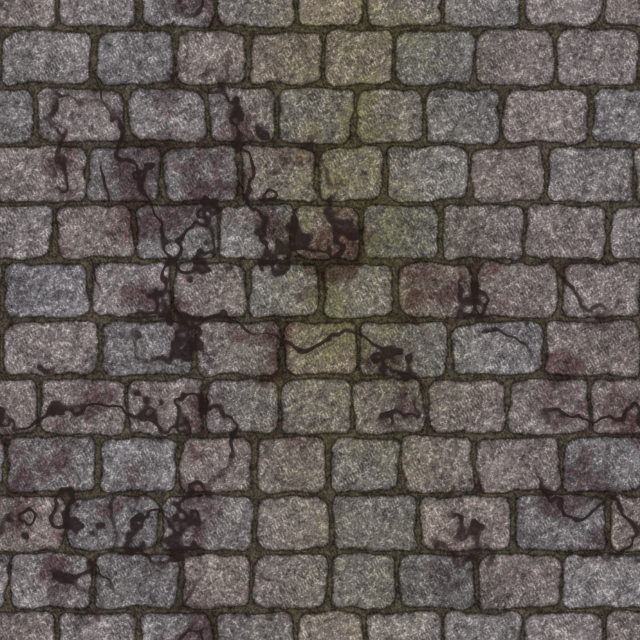
Give the GLSL for this texture, as a WebGL 2 fragment shader.

```glsl
#version 300 es
precision highp float;
// Worn cobble paving: eleven courses of seven or eight rounded stones each.
// Stones are rounded-box distances between jittered joints; wrapping noise
// adds grain, chipped edges, moss down the middle, stains and cracks.
uniform vec2 u_resolution;
out vec4 outColor;

const float ROWS = 11.0;
const float TAU = 6.28318;
// Integer turn and scale: breaks up the noise lattice but still wraps
const mat2 TURN = mat2(2, 1, -1, 2);
// Sideways shift of each course, in stones
const float SHIFT[11] = float[11](0.05, 0.43, 0.95, 0.62, 0.05, 0.0, 0.47, 0.08, 0.68, 0.07, 0.62);

float hash(vec2 p) {
  return fract(sin(dot(p, vec2(127.1, 311.7))) * 43758.5);
}

// Value noise that wraps after one canvas
float noise(vec2 uv, float freq) {
  vec2 p = uv * freq, i = floor(p), f = p - i;
  f = f * f * (3.0 - 2.0 * f);
  vec2 a = mod(i, freq) + freq, b = mod(i + 1.0, freq) + freq;
  return mix(mix(hash(a), hash(vec2(b.x, a.y)), f.x),
             mix(hash(vec2(a.x, b.y)), hash(b), f.x), f.y);
}

float fbm(vec2 uv, float freq) {
  float sum = 0.0, amp = 0.53;
  for (int i = 0; i < 4; i++) {
    sum += amp * noise(uv, freq);
    uv = TURN * uv + 0.17;
    amp *= 0.5;
  }
  return sum;
}

// Position of the k-th joint in a course; stones narrow near mid canvas
float joint(float k, float row, float count) {
  float x = (k + SHIFT[int(row)]) / count;
  float jitter = hash(vec2(mod(k, count), row + 3.0)) - 0.5;
  return x + 0.016 * sin(TAU * x) + 0.014 * jitter;
}

float roundedBox(vec2 p, vec2 halfSize, float radius) {
  vec2 q = abs(p) - halfSize + radius;
  return length(max(q, 0.0)) + min(max(q.x, q.y), 0.0) - radius;
}

// Distance to the stone around uv; id receives its course and column
float stone(vec2 uv, out vec2 id) {
  float v = (1.0 - uv.y) * ROWS - 0.49;
  float row = mod(floor(v), ROWS);
  float count = (row == 5.0 || row == 8.0) ? 7.0 : 8.0;
  float k = floor(uv.x * count - SHIFT[int(row)]);
  if (uv.x < joint(k, row, count)) k -= 1.0;
  else if (uv.x >= joint(k + 1.0, row, count)) k += 1.0;
  float left = joint(k, row, count), right = joint(k + 1.0, row, count);
  id = vec2(mod(k, count), row);
  float size = hash(id + 17.0);
  vec2 p = vec2(uv.x - 0.5 * (left + right), (fract(v) - 0.5) / ROWS);
  p.y += p.x * 0.06 * (hash(id + 29.0) - 0.5);
  p.x += p.y * 0.12 * (hash(id + 37.0) - 0.5);
  vec2 halfSize = vec2(0.5 * (right - left), 0.5 / ROWS) - 0.0036 - 0.002 * size;
  return roundedBox(p, halfSize, 0.010 + 0.008 * size);
}

void main() {
  vec2 uv = gl_FragCoord.xy / u_resolution.y;
  float pixel = 1.0 / u_resolution.y;

  // Uneven outlines: slow bend plus small chips
  vec2 bend = vec2(noise(uv, 29.0), noise(uv + 0.37, 29.0)) - 0.5;
  vec2 id;
  float d = stone(uv + 0.006 * bend, id);
  d += 0.009 * (fbm(uv + 0.61, 50.0) - 0.5);
  float onStone = 1.0 - smoothstep(-0.0008 - pixel, 0.0008 + pixel, d);

  float cloud = fbm(uv, 14.0);
  float mottle = fbm(TURN * uv + 0.23, 31.0);
  float grain = 0.5 * noise(TURN * uv, 97.0) + 0.5 * noise(TURN * uv.yx + 0.4, 190.0);

  // Stone faces: grey to mauve or brown, with speckled grain
  float tint = hash(id + 41.0);
  vec3 face = mix(vec3(0.435, 0.425, 0.435), vec3(0.475, 0.435, 0.425), tint);
  face *= 0.95 + 0.10 * hash(id + 53.0);
  face *= 1.0 + 0.25 * (cloud - 0.5) + 0.55 * (mottle - 0.5) + 0.85 * (grain - 0.5);
  face += vec3(0.07, 0.065, 0.06) * smoothstep(0.62, 0.8, grain);
  face *= mix(0.82, 1.0, smoothstep(0.0, 0.006, -d));

  // Moss in a soft vertical band, heavier in the upper half
  float band = exp(-pow((uv.x - 0.55) / 0.14, 2.0)) * mix(0.4, 1.0, smoothstep(0.2, 0.5, uv.y));
  float moss = band * smoothstep(0.42, 0.62, 0.5 * fbm(uv + 0.71, 18.0) + 0.5 * mottle);
  face = mix(face, vec3(0.36, 0.36, 0.24) * (0.6 + 0.8 * grain), 0.5 * moss);
  face = mix(face, face * vec3(1.0, 0.99, 0.87), band);

  // Gritty earth in the joints, shaded beside the stones
  vec3 earth = mix(vec3(0.08, 0.07, 0.06), vec3(0.43, 0.39, 0.33), 0.7 * grain + 0.3 * mottle);
  earth *= mix(0.65, 1.1, smoothstep(0.0, 0.005, d));
  earth = mix(earth, earth * vec3(0.97, 1.0, 0.84), band);
  vec3 color = mix(earth, face, onStone);

  // Wine-dark stains, mostly to the left
  float patches = fbm(uv + 0.83, 5.0) + 0.08 * cos(TAU * (uv.x - 0.25));
  float worn = smoothstep(0.51, 0.66, patches);
  float stain = worn * smoothstep(0.48, 0.66, 0.7 * fbm(uv + 0.13, 18.0) + 0.3 * mottle);
  color = mix(color, color * vec3(0.62, 0.50, 0.52), 0.8 * stain);

  // Branching cracks along noise contours, and one long upright crack
  float wander = fbm(uv + 0.47, 8.0);
  float branch = abs(wander - 0.5) / 11.0;
  float trunk = abs(uv.x - 0.165 - 0.015 * sin(TAU * uv.y) - 0.06 * (fbm(uv + 0.29, 9.0) - 0.5));
  float width = 0.0014 * noise(uv + 0.19, 40.0);
  float crack = worn * (1.0 - smoothstep(width, width + 0.0006 + pixel, branch));
  float upright = smoothstep(0.4, 0.65, noise(uv + 0.57, 14.0));
  crack = max(crack, upright * (1.0 - smoothstep(width, width + 0.001 + pixel, trunk)));
  float halo = max(worn * exp(-branch / 0.003), upright * exp(-trunk / 0.008));
  color *= 1.0 - 0.20 * halo * vec3(0.9, 1.0, 0.97);
  color = mix(color, vec3(0.15, 0.11, 0.11), 0.8 * crack);

  outColor = vec4(color, 1.0);
}
```
